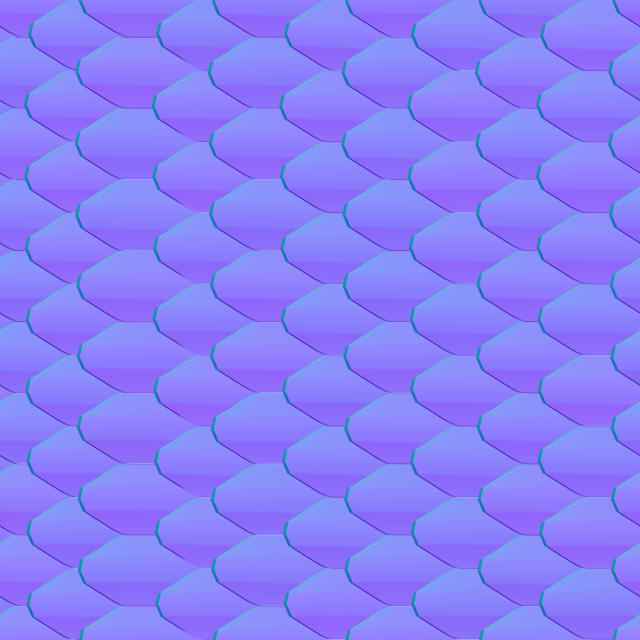
Reproduce this texture map procedurally as a WebGL 1 fragment shader.

```glsl
precision highp float;
// Normal map of overlapping faceted scales, ten columns by nine rows, tips to the left.

uniform vec2 u_resolution;

const float COLUMNS = 10.0;
const float ROWS = 9.0;
const float TIP_HALF = 0.017;    // half height of the blunt tip
const float TIP_BEVEL = 0.0046;  // width of the bevel on the tip
const float RIM = 0.0017;        // width of the lines along the flanks

const vec3 UPPER = vec3(0.545, 0.575, 0.985);
const vec3 RIDGE_TOP = vec3(0.565, 0.535, 0.995);
const vec3 RIDGE_LOW = vec3(0.548, 0.472, 0.995);
const vec3 LOWER = vec3(0.552, 0.402, 0.98);
const vec3 GLOW = vec3(0.47, 0.66, 0.98);
const vec3 GREEN_RIM = vec3(0.27, 0.80, 0.74);
const vec3 DARK_RIM = vec3(0.24, 0.13, 0.64);
const vec3 TEAL = vec3(0.06, 0.59, 0.66);
const vec3 DEEP_BLUE = vec3(0.10, 0.42, 0.70);
const vec3 PINK = vec3(0.68, 0.48, 0.93);

float hash(vec2 p) {
  vec3 q = fract(p.xyx * vec3(0.1031, 0.1030, 0.0973));
  q += dot(q, q.yzx + 33.33);
  return fract((q.x + q.y) * q.z);
}

float smoothMin(float a, float b, float k) {
  float h = max(k - abs(a - b), 0.0) / k;
  return min(a, b) - 0.25 * h * h * k;
}

// 1 inside a band that starts at zero distance, 0 beyond its width
float band(float distance, float width, float blur) {
  return 1.0 - smoothstep(width - blur, width + blur, distance);
}

// Even columns are evenly spaced, odd ones creep to the right
float tipOffset(float column) {
  return mod(column, 2.0) < 0.5 ? 0.0395 : 0.0195 + 0.0041 * (column - 1.0);
}

// Distance inside the sloping flanks
float flankDepth(vec2 p) {
  float slope = TIP_HALF + 0.63 * (p.x - 0.005);
  return (smoothMin(slope, 0.060, 0.014) - abs(p.y)) * 0.85;
}

// Distance inside the angular blunt tip
float tipDepth(vec2 p) {
  return p.x - (p.y > 0.0 ? 0.22 * p.y : -0.43 * p.y);
}

// Three soft facets: upper slope, middle ridge, lower slope
vec3 facetColor(vec2 p, vec2 id) {
  float tilt = (hash(id + 7.0) - 0.5) * 0.035;
  float y = p.y + tilt * p.x;
  float top = 0.017 + 0.035 * p.x;
  float low = -0.018 - 0.02 * p.x;
  vec3 color = mix(RIDGE_LOW, RIDGE_TOP, smoothstep(low, top, y));
  vec3 lower = LOWER + vec3(0.01, 0.035, 0.005) * smoothstep(0.022, 0.055, -y);
  color = mix(lower, color, smoothstep(low - 0.003, low + 0.003, y));
  vec3 upper = mix(UPPER, RIDGE_TOP, 0.35 * smoothstep(0.05, 0.14, p.x));
  color = mix(color, upper, smoothstep(top - 0.004, top + 0.005, y));
  float tint = hash(id + 3.0) - 0.5;
  return color + vec3(0.035, -0.02, 0.005) * tint;
}

vec3 paintScale(vec3 below, vec2 p, float seam, vec2 id, float blur) {
  float flank = flankDepth(p);
  float tip = tipDepth(p);
  float upperSide = smoothstep(-0.002, 0.002, p.y);
  vec3 color = facetColor(p, id);

  // Glow below the upper flank, fading away from the tip
  float nearTip = 1.0 - smoothstep(0.03, 0.10, p.x);
  float glow = exp(-max(flank, 0.0) / 0.009) * nearTip * smoothstep(0.010, 0.022, p.y);
  color = mix(color, GLOW, 0.45 * glow);

  // Seam between neighbours in one column
  float seamTone = hash(id + 11.0);
  vec3 seamColor = mix(vec3(0.48, 0.22, 0.78), vec3(0.55, 0.76, 0.90), step(0.68, seamTone));
  float seamMask = band(seam, 0.0008, blur) * smoothstep(0.066, 0.078, p.x);
  color = mix(color, seamColor, seamMask * mix(0.35, 0.85, hash(id + 17.0)));

  // Bright upper rim and dark lower rim
  float fade = 1.0 - smoothstep(0.050, 0.082, p.x) * 0.75;
  float merged = 1.0 - step(0.5, abs(id.x - 2.0));
  fade *= 1.0 - merged * (1.0 - upperSide) * smoothstep(0.035, 0.055, p.x);
  vec3 rim = mix(DARK_RIM, GREEN_RIM, upperSide);
  color = mix(color, rim, band(flank, RIM, blur) * fade * 0.9);

  // Bevelled tip and the one column with exposed ends
  vec3 bevel = mix(DEEP_BLUE, TEAL, smoothstep(-0.012, 0.008, p.y));
  color = mix(color, bevel, band(tip, TIP_BEVEL, blur) * 0.95);
  float exposed = 1.0 - step(0.5, abs(id.x - 1.0));
  color = mix(color, PINK, 0.7 * exposed * smoothstep(0.196, 0.204, p.x));

  float cover = smoothstep(-blur, blur, min(flank, tip));
  return mix(below, color, cover);
}

void main() {
  vec2 uv = gl_FragCoord.xy / u_resolution;
  float blur = 0.75 / min(u_resolution.x, u_resolution.y);
  vec3 color = RIDGE_LOW;

  // Columns further right lie on top
  for (int layer = -2; layer <= 0; layer++) {
    float cell = floor(uv.x * COLUMNS) + float(layer);
    float column = mod(cell, COLUMNS);
    float rise = mod(column, 2.0) < 0.5 ? -0.0547 : -0.0026;
    float row = floor((uv.y - rise) * ROWS + 0.5);
    vec2 id = vec2(column, mod(row, ROWS));
    float drift = 0.007 * (0.5 - id.y / ROWS);
    vec2 tip = vec2(cell / COLUMNS + tipOffset(column) + drift, row / ROWS + rise);
    vec2 p = uv - tip;
    float seam = 0.5 / ROWS - abs(p.y);
    p += (vec2(hash(id), hash(id + 23.0)) - 0.5) * vec2(0.002, 0.003);
    color = paintScale(color, p, seam, id, blur);
  }
  gl_FragColor = vec4(color, 1.0);
}
```
